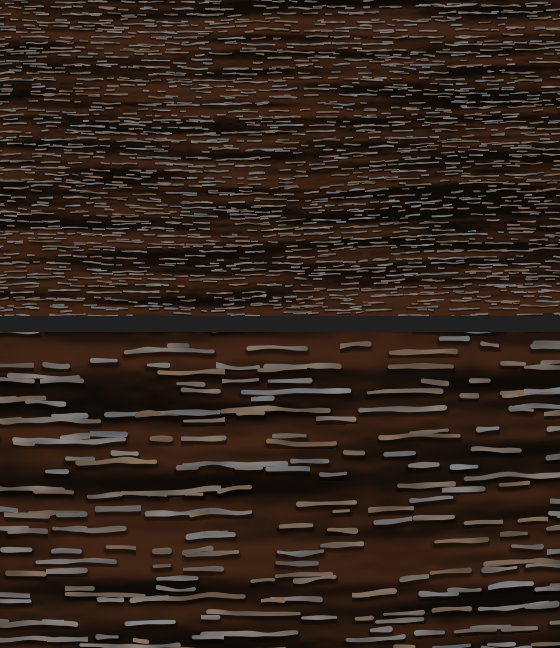
Top, the full canvas; bottom, a detail of the centre.
Write a WebGL 2 fragment shader that draws this texture.

```glsl
#version 300 es
precision highp float;
// Dark brown wood grain running across the canvas, with pale open pores.
// Stretched value noise makes the streaks; jittered rows of thin, wavy
// dashes in two sizes make the pores, each with a dark edge below it.
uniform vec2 u_resolution;
out vec4 fragColor;

float hash(vec2 p) {
  return fract(sin(dot(p, vec2(127.1, 311.7))) * 43758.5453);
}

float noise(vec2 p) {
  vec2 i = floor(p), f = fract(p);
  f = f * f * (3.0 - 2.0 * f);
  return mix(mix(hash(i), hash(i + vec2(1, 0)), f.x),
             mix(hash(i + vec2(0, 1)), hash(i + vec2(1, 1)), f.x), f.y);
}

// Gently bends the grain so that it rises and falls along its length.
vec2 bendGrain(vec2 p) {
  float broad = noise(p * vec2(1.3, 2.6) + 4.0) - 0.5;
  float fine = noise(p * vec2(6.0, 14.0) + 9.0) - 0.5;
  return vec2(p.x, p.y - 0.018 * p.x + 0.032 * broad + 0.006 * fine);
}

// One layer of pores: x = coverage, y = tint, z = shadow.
vec3 pores(vec2 p, float rows, float cellLength, float density, float seed) {
  float row = floor(p.y * rows);
  float along = p.x / cellLength + 17.0 * hash(vec2(row, seed));
  vec2 id = vec2(floor(along), row) + seed;

  float halfLength = mix(0.14, 0.48, hash(id + 0.3));
  float centre = (0.5 - halfLength) * (2.0 * hash(id + 0.6) - 1.0);
  float endGap = (abs(fract(along) - 0.5 - centre) - halfLength) * cellLength;

  float wave = 0.0045 * (noise(vec2(p.x * 32.0, row + seed)) - 0.5);
  float level = (row + mix(0.27, 0.73, hash(id + 0.9))) / rows + wave;
  float rise = p.y - level;
  float outside = max(endGap, 0.0);

  float halfWidth = 0.0028 * mix(0.5, 1.25, noise(vec2(p.x * 55.0, row * 3.1 + seed)));
  float soft = 0.65 / u_resolution.y;
  float present = step(hash(id + 1.4), density);
  float ink = 1.0 - smoothstep(halfWidth - soft, halfWidth + soft,
                               length(vec2(outside, rise)));
  float shadow = 1.0 - smoothstep(0.001, 0.0065,
                                  length(vec2(outside, rise + 0.0035)));
  return vec3(ink * present, hash(id + 2.2), shadow * present);
}

void main() {
  vec2 p = gl_FragCoord.xy / u_resolution.y;
  vec2 g = bendGrain(p);

  // Streaks, from broad bands to fine fibres
  float streak = 0.24 * noise(g * vec2(1.3, 9.0) + 2.0)
               + 0.44 * noise(g * vec2(2.6, 38.0) + 7.0)
               + 0.22 * noise(g * vec2(7.0, 85.0) + 13.0)
               + 0.10 * noise(g * vec2(45.0, 140.0) + 21.0);
  vec3 color = mix(vec3(0.055, 0.038, 0.025), vec3(0.250, 0.142, 0.082),
                   smoothstep(0.25, 0.72, streak));

  // Long pores and short flecks
  vec3 dashes = pores(g, 43.0, 0.125, 0.88, 5.0);
  vec3 flecks = pores(g + vec2(0.0, 0.007), 53.0, 0.048, 0.58, 31.0);
  color *= 1.0 - 0.5 * max(dashes.z, flecks.z);

  float ink = max(dashes.x, flecks.x);
  float tint = dashes.x > flecks.x ? dashes.y : flecks.y;
  vec3 pale = mix(vec3(0.47, 0.38, 0.31), vec3(0.47, 0.48, 0.49), tint);
  pale *= mix(0.75, 1.15, noise(g * vec2(38.0, 90.0) + 40.0));
  color = mix(color, pale, ink);

  fragColor = vec4(color, 1.0);
}
```
